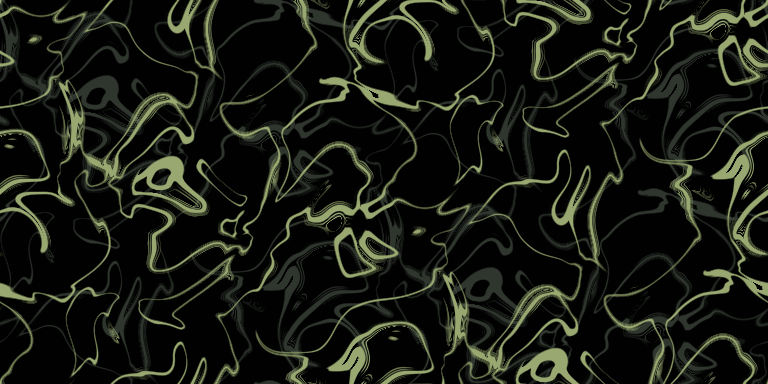
Write a WebGL 1 fragment shader that draws this pattern.

```glsl
precision highp float;
// Marbled filaments: pale green ink lines over their own dim, shifted shadow.

uniform vec2 u_resolution;

const vec3 GROUND = vec3(0.0, 0.004, 0.0);
const vec3 SHADOW = vec3(0.185, 0.21, 0.18);
const vec3 INK = vec3(0.60, 0.66, 0.44);

const vec2 SHADOW_SHIFT = vec2(-0.17, 0.21);
const float BROAD_WARP = 0.28;    // large folds
const float MIDDLE_WARP = 0.11;   // meanders
const float FINE_WARP = 0.03;     // small wiggles
const float LINE_WIDTH = 0.038;   // half width of the main line, in field value
const float LINE_LIMIT = 0.015;   // soft limit of the half width on the canvas
const float JOINT_WIDTH = 0.007;  // least half width, fills flat junctions
const float WIDTH_VARIATION = 1.6;
const float THREAD_WIDTH = 0.2;   // half width of the side lines, per main line
const float THREAD_GAP = 0.9;     // spacing of the side lines, per main line
const float SOFTNESS = 0.65;      // edge filter radius, in output samples

// Unit gradient of a grid cell; the grid repeats as a half-drop tile.
vec2 cellGradient(vec2 cell, float cells, float seed) {
  float column = floor((cell.x + 0.5) / cells);
  cell -= column * vec2(cells, 0.5 * cells);
  cell.y -= cells * floor((cell.y + 0.5) / cells);
  float h = fract(sin(dot(cell, vec2(127.1, 311.7)) + seed * 74.7) * 43758.545);
  return vec2(cos(6.28318 * h), sin(6.28318 * h));
}

// Gradient noise with an even number of cells per tile.
float noise(vec2 p, float cells, float seed) {
  p *= cells;
  vec2 i = floor(p);
  vec2 f = p - i;
  vec2 u = f * f * f * (f * (f * 6.0 - 15.0) + 10.0);
  vec2 e = vec2(1.0, 0.0);
  float a = dot(cellGradient(i, cells, seed), f);
  float b = dot(cellGradient(i + e.xy, cells, seed), f - e.xy);
  float c = dot(cellGradient(i + e.yx, cells, seed), f - e.yx);
  float d = dot(cellGradient(i + e.xx, cells, seed), f - e.xx);
  return mix(mix(a, b, u.x), mix(c, d, u.x), u.y);
}

vec2 noise2(vec2 p, float cells, float seed) {
  return vec2(noise(p, cells, seed), noise(p, cells, seed + 1.0));
}

// Folded height field whose level lines form the filaments.
float field(vec2 p) {
  p += BROAD_WARP * noise2(p, 4.0, 1.0);
  p += MIDDLE_WARP * noise2(p, 8.0, 4.0);
  p += FINE_WARP * noise2(p, 14.0, 18.0);
  return noise(p, 6.0, 7.0) + 0.6 * noise(p, 4.0, 9.0);
}

// Share of the interval v +- r that lies inside center +- halfWidth.
float band(float v, float r, float center, float halfWidth) {
  vec2 ends = clamp(vec2(v - r, v + r) - center, -halfWidth, halfWidth);
  return (ends.y - ends.x) / (2.0 * r);
}

// Coverage of the line network: one swelling line with thin threads beside it.
float filaments(vec2 p, float texel) {
  vec2 dx = vec2(texel, 0.0);
  vec2 dy = vec2(0.0, texel);
  float v = field(p);
  vec2 ahead = abs(vec2(field(p + dx), field(p + dy)) - v);
  vec2 behind = abs(vec2(field(p - dx), field(p - dy)) - v);
  float slope = length(max(ahead, behind));
  float r = max(SOFTNESS * slope, 0.0004);

  // Flat parts of the field would swell into blobs, so the width is limited.
  float swell = clamp(1.0 + WIDTH_VARIATION * noise(p, 4.0, 12.0), 0.5, 1.6);
  float limit = LINE_LIMIT * slope / texel;
  float width = swell * LINE_WIDTH * limit / (LINE_WIDTH + limit);
  width = max(width, JOINT_WIDTH);
  float cover = band(v, r, 0.0, width);

  // Threads fade out away from the regions where they gather.
  float gather = smoothstep(-0.08, 0.16, noise(p, 6.0, 15.0));
  float thread = THREAD_WIDTH * width * gather;
  for (int i = 1; i <= 2; i++) {
    float level = width * (1.0 + THREAD_GAP * (float(i) - 0.3));
    cover += band(v, r, level, thread) + band(v, r, -level, thread);
  }
  return clamp(cover, 0.0, 1.0);
}

void main() {
  float texel = 1.0 / u_resolution.y;
  vec2 p = gl_FragCoord.xy * texel;
  vec3 color = mix(GROUND, SHADOW, filaments(p - SHADOW_SHIFT, texel));
  color = mix(color, INK, filaments(p, texel));
  gl_FragColor = vec4(color, 1.0);
}
```
